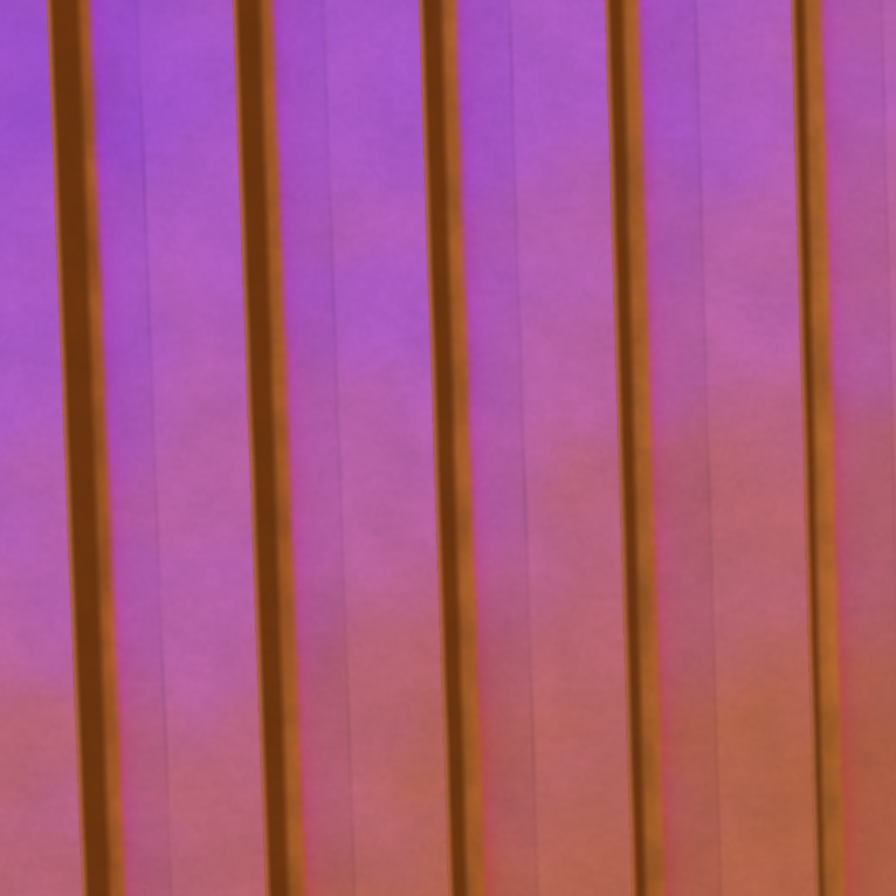
Write a WebGL 1 fragment shader that draws this pattern.

```glsl
precision highp float;
// Leaning dark battens with ochre sides over panels lit from violet to rust.
// A tilted repeat places the battens, a diagonal ramp bent by gradient noise
// colours the panels, and finer noise adds blotches, worn seams and grain.

uniform vec2 u_resolution;

vec2 hashGradient(vec2 cell) {
    vec2 k = vec2(dot(cell, vec2(127.1, 311.7)), dot(cell, vec2(269.5, 183.3)));
    return 2.0 * fract(sin(k) * 43758.5) - 1.0;
}

float gradientNoise(vec2 p) {
    vec2 i = floor(p);
    vec2 f = fract(p);
    vec2 u = f * f * f * (f * (f * 6.0 - 15.0) + 10.0);
    vec2 e = vec2(1.0, 0.0);
    float a = dot(hashGradient(i), f);
    float b = dot(hashGradient(i + e.xy), f - e.xy);
    float c = dot(hashGradient(i + e.yx), f - e.yx);
    float d = dot(hashGradient(i + e.xx), f - e.xx);
    return mix(mix(a, b, u.x), mix(c, d, u.x), u.y);
}

float fbm(vec2 p) {
    float sum = 0.0;
    float amplitude = 0.6;
    for (int octave = 0; octave < 3; octave++) {
        sum += amplitude * gradientNoise(p);
        p = mat2(1.6, 1.2, -1.2, 1.6) * p + 7.3;
        amplitude *= 0.5;
    }
    return sum;
}

float softStep(float edge, float x, float blur) {
    return smoothstep(edge - blur, edge + blur, x);
}

// Violet through magenta and rose to rust as warmth rises from 0 to 1.15.
vec3 lightRamp(float warmth) {
    vec3 c = mix(vec3(0.59, 0.30, 0.80), vec3(0.67, 0.35, 0.77), smoothstep(0.0, 0.34, warmth));
    c = mix(c, vec3(0.72, 0.38, 0.64), smoothstep(0.3, 0.62, warmth));
    c = mix(c, vec3(0.72, 0.39, 0.45), smoothstep(0.57, 0.86, warmth));
    return mix(c, vec3(0.70, 0.39, 0.27), smoothstep(0.82, 1.12, warmth));
}

// d is the distance to the right of the batten's left edge.
vec3 panelColour(vec2 uv, float d, float sideEnd, float seamAt, float blur) {
    float warmth = 0.04 + 0.75 * (1.0 - uv.y) + 0.4 * uv.x;
    warmth += 0.34 * fbm(uv * vec2(3.6, 4.6) + 2.7);
    vec3 c = lightRamp(warmth);
    c *= 1.0 + 0.08 * fbm(uv * 12.0 + 5.1);

    // Shaded strip up to the seam, then a faint line on the seam itself.
    float beforeSeam = step(0.0, d) * (1.0 - softStep(seamAt, d, blur));
    c *= mix(vec3(1.0), vec3(0.96, 0.94, 0.98), beforeSeam);
    float wear = 0.5 + 0.9 * gradientNoise(vec2(uv.x * 5.0, uv.y * 8.0));
    float seam = 1.0 - smoothstep(0.0, 0.002 + blur, abs(d - seamAt));
    c *= 1.0 - 0.08 * clamp(wear, 0.1, 1.0) * seam;

    // Saturated fringe beside the batten.
    float fringe = exp(-max(d - sideEnd, 0.0) / 0.013) * step(0.0, d);
    return mix(c, c * vec3(1.06, 0.68, 0.94), 0.75 * fringe);
}

vec3 battenColour(vec2 uv, float d, float darkEnd, float sideEnd, float blur) {
    float mottle = fbm(vec2(uv.x * 20.0, uv.y * 13.0));
    vec3 dark = vec3(0.42, 0.205, 0.055) * (1.0 + 0.1 * mottle);
    vec3 side = mix(vec3(0.59, 0.32, 0.13), vec3(0.66, 0.38, 0.17), uv.x);
    side *= 1.0 + 0.28 * mottle;
    float across = clamp((d - darkEnd) / (sideEnd - darkEnd), 0.0, 1.0);
    side *= 0.93 + 0.12 * across;
    vec3 c = mix(dark, side, softStep(darkEnd, d, blur + 0.0025));
    vec3 rim = vec3(0.66, 0.39, 0.23);
    return mix(rim, c, softStep(0.005, d, blur + 0.0015));
}

void main() {
    vec2 uv = gl_FragCoord.xy / u_resolution;
    float blur = max(0.0027, 0.75 / u_resolution.y);

    // Tilted repeat: the pitch widens slightly towards the top.
    float firstEdge = mix(0.0915, 0.0515, uv.y);
    float pitch = mix(0.2044, 0.2077, uv.y);
    float position = (uv.x - firstEdge) / pitch;
    float index = floor(position + 0.2);
    float d = (position - index) * pitch;
    d += 0.0008 * gradientNoise(vec2(index * 3.7, uv.y * 9.0));

    // Battens grow narrower from left to right and towards the bottom.
    float along = clamp(index / 4.0, 0.0, 1.0);
    float darkEnd = mix(0.036, 0.0155, along) - 0.005 * (1.0 - uv.y);
    float sideEnd = mix(0.048, 0.034, along);
    sideEnd += 0.002 * gradientNoise(vec2(index * 5.3, uv.y * 14.0));

    vec3 panel = panelColour(uv, d, sideEnd, 0.49 * pitch, blur);
    vec3 batten = battenColour(uv, d, darkEnd, sideEnd, blur);
    float cover = softStep(0.0, d, blur) * (1.0 - softStep(sideEnd, d, blur + 0.0035));
    vec3 colour = mix(panel, batten, cover);

    // Faint paper grain.
    float grain = gradientNoise(uv * 130.0) + gradientNoise(uv * vec2(45.0, 70.0));
    colour *= 1.0 + 0.03 * grain;
    gl_FragColor = vec4(clamp(colour, 0.0, 1.0), 1.0);
}
```
